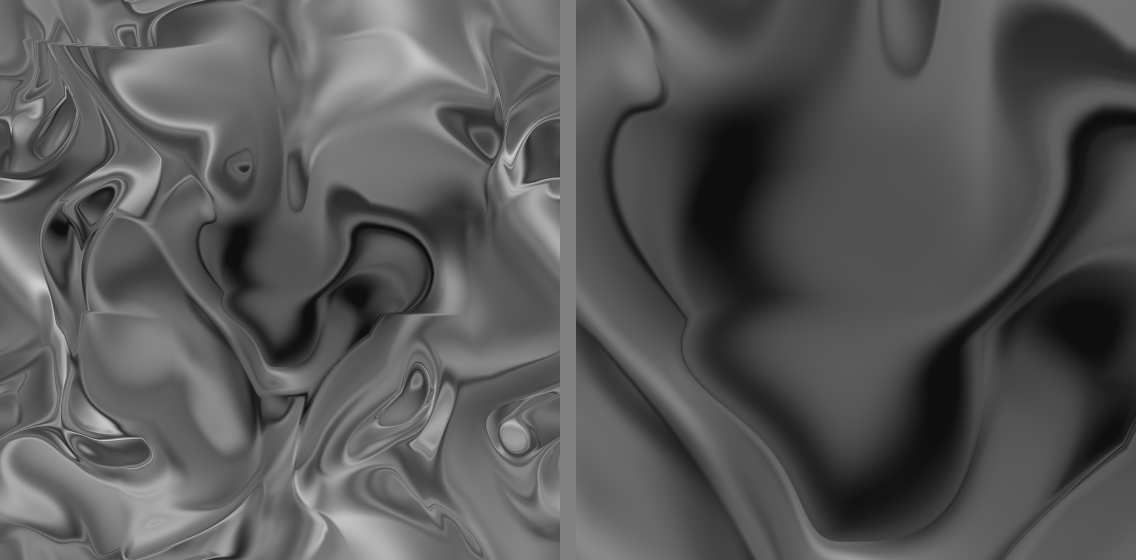
Left: the whole. Right: its middle third, enlarged.
Write a Shadertoy shader that draws this texture.

```glsl
// Tileable grey liquid metal: smooth folded swirls with pinched rims and a few sharp cuts.

const float BASE_TONE = 0.413;      // average grey
const float TONE_CONTRAST = 0.26;   // broad light and dark areas
const float TAIL_CONTRAST = 1.40;   // deepens blacks, lifts highlights
const float DETAIL_CONTRAST = 0.15; // inner streaks
const float RIM_CONTRAST = 0.42;    // shading inside folded rims
const float SWIRL = 0.24;           // smooth bending, in canvas units
const float FOLD = 0.66;            // jump across each folded rim
const float CUT = 0.40;             // slip along the horizontal cuts
const int FOLDS = 3;
const int SAMPLES = 2;              // antialiasing grid side

uint scramble(uint n) {
    n = (n ^ (n >> 16)) * 0x45d9f3bu;
    n = (n ^ (n >> 16)) * 0x45d9f3bu;
    return n ^ (n >> 16);
}

// Unit gradient of a lattice corner, wrapped to the repeat count
vec2 cornerGradient(vec2 cell, vec2 repeats, float seed) {
    uvec2 c = uvec2(mod(cell, repeats) + 0.5);
    uint h = scramble(c.x + scramble(c.y + scramble(uint(seed) + 17u)));
    float angle = float(h & 0xffffu) / 65536.0 * 6.28319;
    return vec2(cos(angle), sin(angle));
}

// Gradient noise that wraps over the unit square
float noise(vec2 p, vec2 repeats, float seed) {
    p *= repeats;
    vec2 i = floor(p), f = p - i;
    vec2 u = f * f * f * (f * (f * 6.0 - 15.0) + 10.0);
    vec2 e = vec2(1.0, 0.0);
    float a = dot(cornerGradient(i, repeats, seed), f);
    float b = dot(cornerGradient(i + e.xy, repeats, seed), f - e.xy);
    float c = dot(cornerGradient(i + e.yx, repeats, seed), f - e.yx);
    float d = dot(cornerGradient(i + e.xx, repeats, seed), f - e.xx);
    return mix(mix(a, b, u.x), mix(c, d, u.x), u.y);
}

vec2 noise2(vec2 p, vec2 repeats, float seed) {
    return vec2(noise(p, repeats, seed), noise(p, repeats, seed + 1.0));
}

// Sideways slip that jumps on two wavy lines and fades along them
float cutSlip(vec2 uv) {
    float saw = fract(2.0 * uv.y + 0.12 + 0.10 * noise(uv, vec2(2.0), 70.0));
    saw *= 1.0 - smoothstep(0.985, 1.0, saw);
    return CUT * saw * max(0.0, noise(uv, vec2(3.0), 71.0) - 0.08);
}

float surface(vec2 uv) {
    vec2 p = uv + vec2(cutSlip(uv), 0.0);
    p += SWIRL * noise2(p, vec2(3.0), 1.0);

    // Folds: squeeze the plane along noise contours into thin rims
    float rim = 0.0;
    for (int k = 0; k < FOLDS; k++) {
        float seed = 10.0 + 10.0 * float(k);
        float contour = noise(p, vec2(5.0, 3.0), seed) - 0.10;
        float width = 0.05 + 0.25 * abs(noise(uv, vec2(3.0), seed + 1.0));
        float side = smoothstep(-width, width, contour);
        rim = max(rim * 0.8, 4.0 * side * (1.0 - side));
        p += FOLD * side * noise2(uv, vec2(2.0), seed + 2.0);
        p += 0.3 * SWIRL * noise2(p, vec2(5.0, 4.0), seed + 4.0);
    }

    // Tones
    float broad = noise(p, vec2(5.0, 3.0), 50.0);
    float streak = noise(p + 0.1 * broad, vec2(11.0, 7.0), 51.0);
    float edge = noise(p, vec2(9.0, 6.0), 52.0);
    return BASE_TONE + TONE_CONTRAST * broad
        + TAIL_CONTRAST * broad * broad * broad
        + DETAIL_CONTRAST * streak + RIM_CONTRAST * rim * edge;
}

void mainImage(out vec4 fragColor, in vec2 fragCoord) {
    float tone = 0.0;
    for (int j = 0; j < SAMPLES * SAMPLES; j++) {
        vec2 offset = (vec2(j % SAMPLES, j / SAMPLES) + 0.5) / float(SAMPLES) - 0.5;
        tone += surface((fragCoord + offset) / iResolution.xy);
    }
    tone /= float(SAMPLES * SAMPLES);
    fragColor = vec4(vec3(clamp(tone, 0.06, 0.85)), 1.0);
}
```
